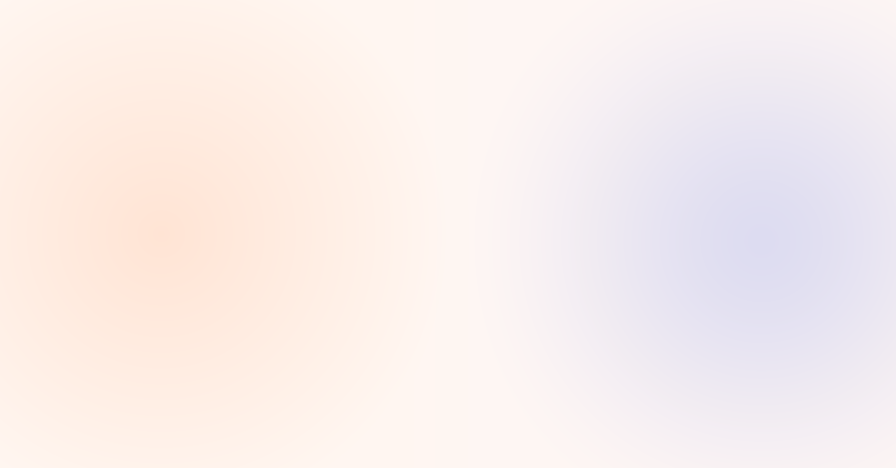
A Shadertoy shader for this background:

```glsl
// Two soft round glows, peach on the left and lavender on the right,
// over a pale cream ground. Each glow is a radial falloff measured in
// canvas heights, blended over the ground.

// Glow strength: 1 at the centre, 0 at the radius.
float glow(vec2 p, vec2 centre, float radius) {
    return clamp(1.0 - length(p - centre) / radius, 0.0, 1.0);
}

void mainImage(out vec4 fragColor, in vec2 fragCoord) {
    vec2 p = fragCoord / iResolution.y;
    float width = iResolution.x / iResolution.y;

    // Cream ground, a little pinker to the right of the middle
    vec3 cream = vec3(1.0, 0.966, 0.945);
    vec3 blush = vec3(0.995, 0.964, 0.954);
    vec3 color = mix(cream, blush, smoothstep(0.4, 0.6, p.x / width));

    // Peach glow with an even falloff
    float peach = glow(p, vec2(0.18 * width, 0.5), 0.62);
    color = mix(color, vec3(1.0, 0.894, 0.832), peach);

    // Lavender glow with a rounded core and a soft rim
    float lavender = glow(p, vec2(0.85 * width, 0.485), 0.64);
    lavender = mix(lavender, smoothstep(0.0, 1.0, lavender), 0.65);
    color = mix(color, vec3(0.866, 0.862, 0.945), lavender);

    fragColor = vec4(color, 1.0);
}
```
